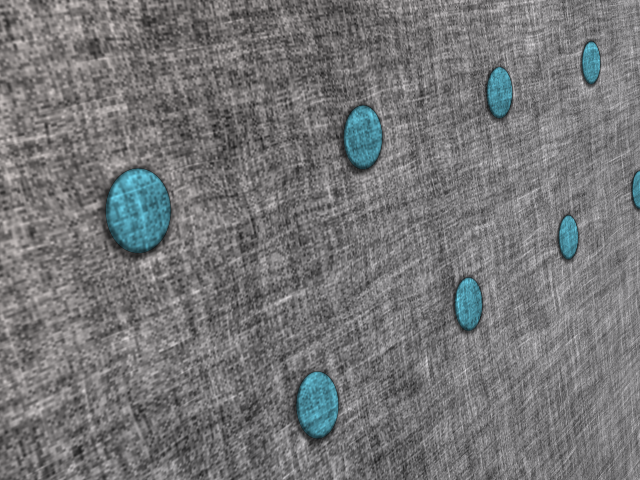
Give the GLSL for this texture, as a Shadertoy shader.

```glsl
#define THREADS vec2(105.0, 100.0)
#define CONTRAST 1.0
#define BUTTON_SIZE vec2(0.068, 0.0885)
#define BUTTON_COLOR vec3(0.285, 0.535, 0.60)
#define FABRIC_TONE 0.455
#define DIMPLE_DEPTH 0.085
#define SHADOW 0.55

// Perspective plane: steps along a row, between rows, and the first button
const vec3 ROW_STEP = vec3(0.713, 0.384, 0.3235);
const vec3 COLUMN_STEP = vec3(0.19, -0.556, 0.10);
const vec3 FIRST = vec3(0.288, 0.561, 1.0);

float hash(vec2 p) {
    vec3 q = fract(vec3(p.xyx) * 0.1031);
    q += dot(q, q.yzx + 33.33);
    return fract((q.x + q.y) * q.z);
}

float noise(vec2 p) {
    vec2 cell = floor(p), f = fract(p);
    f = f * f * (3.0 - 2.0 * f);
    return mix(mix(hash(cell), hash(cell + vec2(1, 0)), f.x),
               mix(hash(cell + vec2(0, 1)), hash(cell + vec2(1, 1)), f.x), f.y);
}

// Brightness offset of crossing yarns, softened where threads get too fine
float weave(vec2 t) {
    vec2 width = fwidth(t);
    vec2 fade = 1.0 / (1.0 + 0.25 * width * width);
    float weft = noise(t * vec2(0.09, 1.0)) - 0.5;
    float warp = noise(t * vec2(1.0, 0.09) + 71.0) - 0.5;
    float broadWeft = noise(t * vec2(0.04, 0.4) + 19.0) - 0.5;
    float broadWarp = noise(t * vec2(0.4, 0.05) + 43.0) - 0.5;
    float grain = noise(t * 1.15 + 137.0) - 0.5;
    float slubs = pow(noise(t * vec2(0.06, 0.7) + 211.0), 7.0)
                + pow(noise(t * vec2(0.6, 0.06) + 307.0), 7.0);
    return 0.17 * (weft * fade.y + warp * fade.x)
         + 0.12 * (broadWeft + broadWarp)
         + 0.34 * grain * fade.x * fade.y
         + 0.16 * slubs - 0.02;
}

// Broad light falling over the panel
float panelLight(vec2 p) {
    float light = FABRIC_TONE;
    light += 0.05 * smoothstep(0.4, 0.0, p.x) * smoothstep(0.1, 0.8, p.y);
    light += 0.055 * smoothstep(0.65, 1.3, p.x);
    light -= 0.035 * exp(-12.0 * dot(p - vec2(0.5, 0.86), p - vec2(0.5, 0.86)));
    light -= 0.03 * smoothstep(0.3, 0.0, p.y);
    return light;
}

void mainImage(out vec4 fragColor, in vec2 fragCoord) {
    vec2 p = fragCoord / iResolution.y;
    vec3 plane = inverse(mat3(ROW_STEP, COLUMN_STEP, FIRST)) * vec3(p, 1.0);
    vec2 uv = plane.xy / plane.z;

    // Gentle waviness of the stretched cloth
    vec2 bent = uv + 0.03 * (vec2(noise(uv * 5.0 + 9.0), noise(uv * 5.0 + 27.0)) - 0.5);
    float threads = CONTRAST * weave(bent * THREADS);

    float light = panelLight(p) + 0.05 * (noise(uv * vec2(3.0, 4.0) + 5.0) - 0.5);
    float occlusion = 1.0, cover = 0.0;
    vec3 button = vec3(0.0);

    for (int row = 0; row < 2; row++) {
        for (int i = 0; i < 4; i++) {
            float v = float(row), u = float(i) + 0.5 * v;
            vec3 h = FIRST + u * ROW_STEP + v * COLUMN_STEP;
            vec2 radius = BUTTON_SIZE / vec2(pow(h.z, 1.85), h.z);
            vec2 q = (p - h.xy / h.z) / radius;
            float e = length(q);

            // Dimple: dark upper left, bright lower right
            light += DIMPLE_DEPTH * dot(q, vec2(0.55, -0.45)) * exp(-0.42 * e * e);

            // Contact shadow
            float rim = length(q - vec2(-0.06, -0.05));
            occlusion *= 1.0 - SHADOW * smoothstep(1.22, 0.98, rim);

            // Domed cap with a dark turned edge
            float mask = clamp(0.5 - (e - 1.0) / fwidth(e), 0.0, 1.0);
            float edge = smoothstep(0.87, 1.0, length(q - vec2(0.05, 0.035)));
            float dome = 1.0 + 0.10 * q.y - 0.05 * q.x;
            dome += 0.10 * smoothstep(0.14, 0.0, abs(e - 0.85)) * smoothstep(-0.2, 0.8, q.x + q.y);
            button = mix(button, BUTTON_COLOR * dome * (1.0 - 0.5 * edge), mask);
            cover = max(cover, mask);
        }
    }

    // Warm grey above, cooler grey toward the lower right
    float cool = smoothstep(0.2, 1.5, p.x + 0.8 * (1.0 - p.y));
    vec3 tint = mix(vec3(1.025, 0.99, 0.98), vec3(1.0, 0.993, 1.005), cool);
    vec3 fabric = (light + threads) * tint * occlusion;
    button *= 1.0 + 1.5 * threads;

    fragColor = vec4(clamp(mix(fabric, button, cover), 0.0, 1.0), 1.0);
}
```
